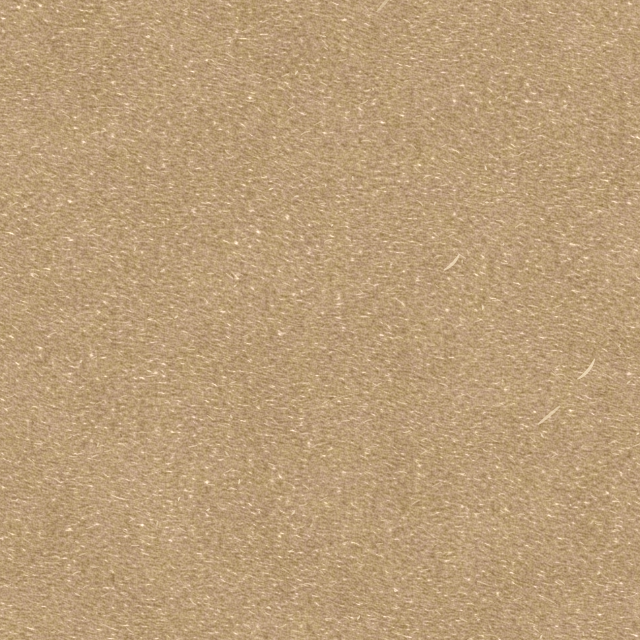
A WebGL 1 fragment shader for this texture:

```glsl
precision highp float;
// Brown kraft paper with fine combed grain, pale flecks and stray fibres.
uniform vec2 u_resolution;

vec2 hash2(vec2 p) {
  vec3 q = fract(p.xyx * vec3(0.1031, 0.1030, 0.0973));
  q += dot(q, q.yzx + 33.33);
  return fract((q.xx + q.yz) * q.zy);
}

float cornerSlope(vec2 corner, vec2 offset) {
  float angle = 6.2832 * hash2(corner).x;
  return dot(vec2(cos(angle), sin(angle)), offset);
}

// Gradient noise, roughly -0.7 to 0.7
float noise(vec2 p) {
  vec2 i = floor(p), f = p - i;
  vec2 w = f * f * f * (f * (f * 6.0 - 15.0) + 10.0);
  vec2 e = vec2(1.0, 0.0);
  float low = mix(cornerSlope(i, f), cornerSlope(i + e, f - e), w.x);
  float high = mix(cornerSlope(i + e.yx, f - e.yx), cornerSlope(i + 1.0, f - 1.0), w.x);
  return mix(low, high, w.y);
}

// Coverage of curved, tapered fibres scattered one per cell; sizes in canvas units
float fibres(vec2 uv, float cells, vec2 halfSize, float tilt, float spread, float share) {
  float pixel = 1.0 / min(u_resolution.x, u_resolution.y);
  float cover = 0.0;
  for (int y = -1; y <= 1; y++) {
    for (int x = -1; x <= 1; x++) {
      vec2 cell = floor(uv * cells) + vec2(float(x), float(y));
      vec2 place = hash2(cell + cells);
      vec2 shape = hash2(cell + cells + 71.0);
      vec2 chance = hash2(cell + cells + 137.0);
      float angle = tilt + (shape.x - 0.5) * spread;
      vec2 along = vec2(cos(angle), sin(angle));
      vec2 d = uv - (cell + place) / cells;
      d = vec2(dot(d, along), dot(d, vec2(-along.y, along.x)));
      float halfLength = halfSize.x * (0.5 + 0.8 * shape.y);
      d.y += (chance.y - 0.5) * 0.4 * d.x * d.x / halfLength;
      float t = clamp(abs(d.x) / halfLength, 0.0, 1.0);
      float gap = length(vec2(max(abs(d.x) - halfLength, 0.0), d.y));
      float ink = clamp((halfSize.y * (1.0 - 0.5 * t * t) - gap) / pixel + 0.5, 0.0, 1.0);
      cover = max(cover, ink * step(chance.x, share) * (0.5 + 0.5 * place.x));
    }
  }
  return cover;
}

void main() {
  vec2 uv = gl_FragCoord.xy / min(u_resolution.x, u_resolution.y);

  // Combed grain that leans gently and wanders
  vec2 flow = uv + vec2(0.0, 0.14 * uv.x + 0.025 * noise(uv * 5.0 + 9.0));
  flow.y += 0.003 * noise(uv * 38.0 + 21.0);
  float lock = noise(flow * vec2(42.0, 115.0) + 80.0);
  float strand = noise(flow * vec2(88.0, 235.0));
  float thread = noise((flow + vec2(0.0, 0.15 * uv.x)) * vec2(150.0, 290.0) + 40.0);
  float grain = noise(uv * 330.0 + 17.0);
  float blotch = noise(uv * 6.0 + 3.0) + 0.9 * noise(uv * vec2(17.0, 25.0));
  float tone = 0.05 * lock + 0.115 * strand + 0.11 * thread + 0.1 * grain + 0.026 * blotch;
  tone += 0.4 * max(strand + 0.6 * thread + 0.4 * lock - 0.42, 0.0);

  // Paper colour, drifting between pinkish and olive
  vec3 color = vec3(0.731, 0.617, 0.470) + tone * vec3(1.0, 1.02, 1.1);
  float tint = noise(uv * 120.0 + 60.0) + 0.6 * noise(uv * 22.0 + 5.0);
  color += tint * vec3(0.004, -0.011, 0.042);

  // Dark specks, then pale flecks, thin hairs and bold slivers
  float specks = fibres(uv, 19.0, vec2(0.0022, 0.0012), -0.2, 2.0, 0.35);
  color = mix(color, vec3(0.52, 0.41, 0.24), 0.65 * specks);
  float flecks = fibres(uv, 33.0, vec2(0.0055, 0.0011), -0.12, 1.3, 0.6);
  float dots = fibres(uv, 21.0, vec2(0.0025, 0.0015), 0.8, 3.0, 0.2);
  float hairs = fibres(uv, 11.0, vec2(0.02, 0.0007), -0.15, 1.4, 0.3);
  float slivers = fibres(uv, 5.0, vec2(0.017, 0.0024), 0.78, 0.25, 0.18);
  color = mix(color, vec3(0.95, 0.85, 0.72), max(0.72 * flecks, 0.5 * hairs));
  color = mix(color, vec3(0.97, 0.89, 0.76), max(0.9 * dots, slivers));

  gl_FragColor = vec4(clamp(color, 0.0, 1.0), 1.0);
}
```
